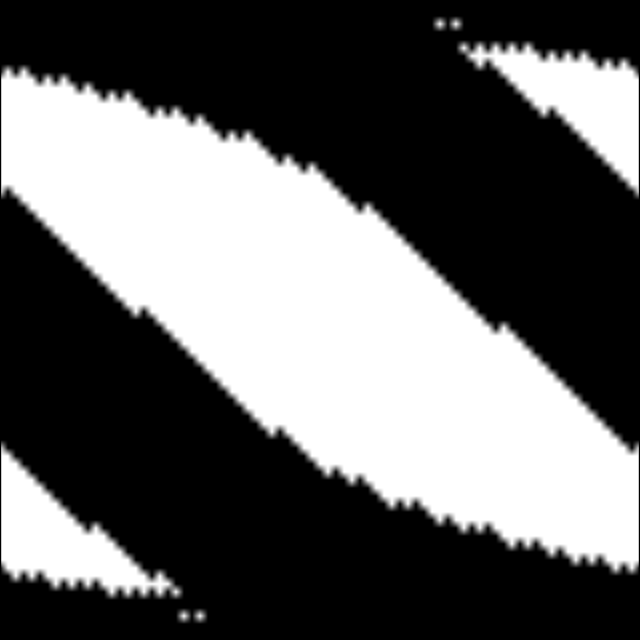
Give the GLSL for this pattern, as a WebGL 1 fragment shader.

```glsl
precision highp float;
// One slanted white lens on black that wraps around the left and right sides.
// It is sampled on a coarse lattice of 80 steps, where odd points need all four
// neighbours lit, and blended bilinearly to give soft, ragged diagonal edges.
uniform vec2 u_resolution;

// 1 inside the lens, in lattice steps from the centre with y downwards
float lens(vec2 node) {
  vec2 p = node / 40.0;
  float middle = 0.63 * p.x - 0.033 * p.x * p.x * p.x;
  float halfHeight = 0.535 - sqrt(0.005 + 0.109 * p.x * p.x);
  // gentle ripple on the thick part of the rim
  halfHeight += 0.016 * cos(31.0 * p.x) * exp(-3.0 * p.x * p.x);
  float inside = step(abs(p.y - middle), halfHeight);
  // rows past the tips are cut off
  return inside * step(abs(node.y), 35.5);
}

// pair of loose dots beyond each tip
float tipDots(vec2 node) {
  vec2 q = node * sign(node.y);
  return step(abs(q.y - 37.0), 0.5) * step(abs(abs(q.x + 16.0) - 1.0), 0.5);
}

// the lens together with its copies one canvas width away
float wrapped(vec2 node) {
  float lit = 0.0;
  for (int i = -1; i <= 1; i++) {
    lit = max(lit, lens(node + vec2(80.0 * float(i), 0.0)));
  }
  return max(lit, tipDots(node));
}

// even points read the shape, odd points take the least of their neighbours
float lattice(vec2 node) {
  if (mod(node.x + node.y, 2.0) < 0.5) return wrapped(node);
  vec2 e = vec2(1.0, 0.0);
  return min(min(wrapped(node + e), wrapped(node - e)),
             min(wrapped(node + e.yx), wrapped(node - e.yx)));
}

void main() {
  vec2 uv = gl_FragCoord.xy / u_resolution;
  vec2 p = (uv - 0.5) * vec2(80.0, -80.0);
  vec2 cell = floor(p);
  vec2 f = p - cell;

  // bilinear blend of the four surrounding points
  float upper = mix(lattice(cell), lattice(cell + vec2(1.0, 0.0)), f.x);
  float lower = mix(lattice(cell + vec2(0.0, 1.0)), lattice(cell + 1.0), f.x);
  float shade = mix(upper, lower, f.y);

  // thin dark rim at the sides
  shade *= smoothstep(0.0008, 0.003, min(uv.x, 1.0 - uv.x));
  gl_FragColor = vec4(vec3(shade), 1.0);
}
```
